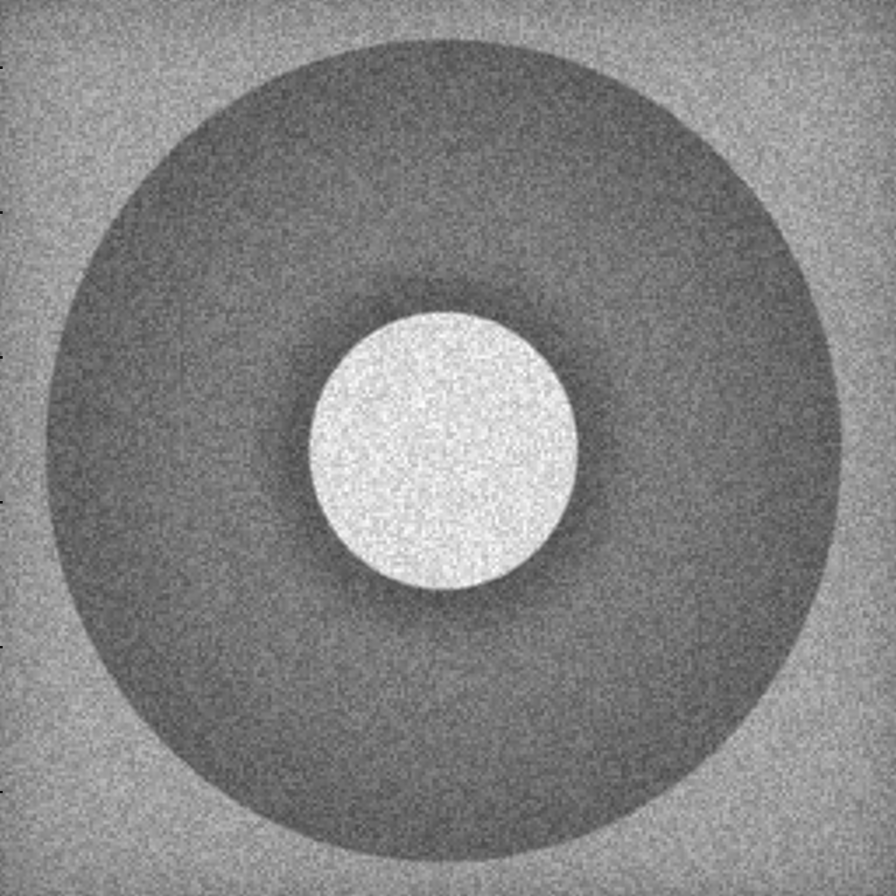
Write a WebGL 1 fragment shader that draws this background.

```glsl
precision highp float;
// Grainy grey scan: a bright core in a dark shaded disc on a paler vignetted field.
uniform vec2 u_resolution;

#define CENTER vec2(0.495, 0.497)
#define DISC_RADII vec2(0.444, 0.459)
#define CORE_RADIUS 0.337
#define EDGE_SOFTNESS 0.008
#define GRAIN_CELLS 256.0
#define GRAIN_AMOUNT 0.25
#define CORE_GREY 0.86
#define FIELD_GREY 0.635
#define TICK_SPACING 0.1617
#define TICK_START 0.116

float hash(vec2 p) {
  vec3 q = fract(vec3(p.xyx) * 0.1031);
  q += dot(q, q.yzx + 33.33);
  return fract((q.x + q.y) * q.z);
}

// Two hashes averaged, for a rounder spread of values around zero
float cellGrain(vec2 cell) {
  return 0.5 * (hash(cell) + hash(cell + 417.0)) - 0.5;
}

// Cell values blended across their borders
float grain(vec2 p) {
  vec2 cell = floor(p);
  vec2 f = smoothstep(0.0, 1.0, p - cell);
  float low = mix(cellGrain(cell), cellGrain(cell + vec2(1.0, 0.0)), f.x);
  float high = mix(cellGrain(cell + vec2(0.0, 1.0)), cellGrain(cell + 1.0), f.x);
  return mix(low, high, f.y);
}

// Pale field, darker toward the borders and most of all in the corners
float fieldShade(vec2 uv) {
  vec2 margin = min(uv, 1.0 - uv);
  vec2 falloff = exp(-margin / 0.045);
  return FIELD_GREY - 0.10 * (falloff.x + falloff.y);
}

// Dark halo around the core, a lighter middle, then a fade to the rim
float discShade(float r) {
  float halo = 1.0 - smoothstep(0.35, 0.51, r);
  float rimFade = smoothstep(0.55, 1.02, r);
  return 0.475 - 0.105 * halo - 0.085 * rimFade;
}

// Small dark marks repeated along the left border
float ticks(vec2 uv) {
  float row = (uv.y - TICK_START) / TICK_SPACING;
  float dist = abs(fract(row + 0.5) - 0.5) * TICK_SPACING;
  float inRange = step(-0.5, row) * step(row, 5.5);
  return inRange * (1.0 - smoothstep(0.0008, 0.002, dist))
       * (1.0 - smoothstep(0.002, 0.004, uv.x));
}

void main() {
  vec2 uv = gl_FragCoord.xy / u_resolution;
  float r = length((uv - CENTER) / DISC_RADII);

  // Field, disc and core as nested layers
  float inDisc = 1.0 - smoothstep(1.0 - EDGE_SOFTNESS, 1.0 + EDGE_SOFTNESS, r);
  float inCore = 1.0 - smoothstep(CORE_RADIUS - EDGE_SOFTNESS, CORE_RADIUS + EDGE_SOFTNESS, r);
  float grey = mix(fieldShade(uv), discShade(r), inDisc);
  grey = mix(grey, CORE_GREY, inCore);

  // Grain grows with brightness
  grey += grain(uv * GRAIN_CELLS) * GRAIN_AMOUNT * (0.6 + 0.7 * grey);
  grey *= 1.0 - 0.9 * ticks(uv);

  gl_FragColor = vec4(vec3(clamp(grey, 0.0, 1.0)), 1.0);
}
```
